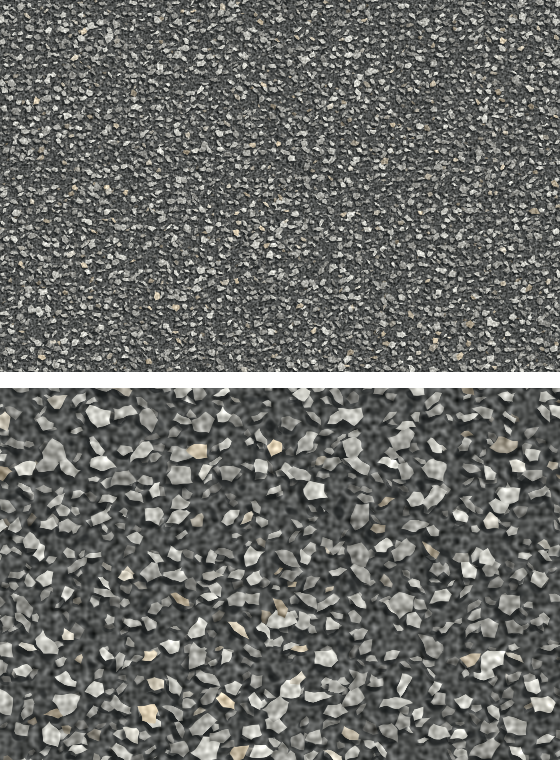
Top, the full canvas; bottom, a detail of the centre.
Reproduce this texture procedurally as a WebGL 1 fragment shader.

```glsl
precision highp float;
// Weathered asphalt: pale angular chippings set in dark, gritty tar.
// Two jittered grids scatter random convex polygons with soft shadows;
// gradient noise roughens the tar, grains the stones and varies density.
uniform vec2 u_resolution;

const vec3 TAR = vec3(0.315, 0.323, 0.318);
const vec3 SHADOW = vec3(0.085, 0.098, 0.102);
const vec3 STONE_TINT = vec3(1.0, 1.0, 0.965);
const vec3 TAN_TINT = vec3(1.04, 0.97, 0.84);
const vec2 LIGHT_DIR = vec2(0.5, 0.866);

vec2 hash2(vec2 p) {
  vec3 h = fract(p.xyx * vec3(0.1031, 0.1030, 0.0973));
  h += dot(h, h.yzx + 33.33);
  return fract((h.xx + h.yz) * h.zy);
}

float cornerSlope(vec2 cell, vec2 offset) {
  return dot(hash2(cell) * 2.0 - 1.0, offset);
}

// Gradient noise, roughly -0.7 to 0.7.
float gradientNoise(vec2 p) {
  vec2 i = floor(p);
  vec2 f = p - i;
  vec2 u = f * f * f * (f * (f * 6.0 - 15.0) + 10.0);
  vec2 e = vec2(1.0, 0.0);
  float low = mix(cornerSlope(i, f), cornerSlope(i + e, f - e), u.x);
  float high = mix(cornerSlope(i + e.yx, f - e.yx),
                   cornerSlope(i + e.xx, f - e.xx), u.x);
  return mix(low, high, u.y);
}

vec2 rotate(vec2 p, float angle) {
  float c = cos(angle);
  float s = sin(angle);
  return vec2(c * p.x + s * p.y, c * p.y - s * p.x);
}

// Irregular convex five-sided shape of radius near one.
float chipDistance(vec2 q, vec2 id) {
  float d = -1.0;
  for (int i = 0; i < 5; i++) {
    vec2 h = hash2(id + float(i) * 17.3);
    float angle = (float(i) + 0.6 * h.x) * 1.2566;
    d = max(d, dot(q, vec2(cos(angle), sin(angle))) - mix(0.65, 1.0, h.y));
  }
  return d;
}

// Scatters chips; returns colour and coverage, and outputs their shadow.
vec4 chipLayer(vec2 p, float cellSize, float share, vec2 tones, float seed,
               float pixel, out float shadow) {
  vec2 g = p / cellSize;
  vec2 home = floor(g);
  vec4 chips = vec4(0.0);
  shadow = 0.0;
  for (int y = -1; y <= 1; y++) {
    for (int x = -1; x <= 1; x++) {
      vec2 cell = home + vec2(float(x), float(y));
      vec2 id = cell + seed;
      vec2 place = hash2(id);
      vec2 form = hash2(id + 41.7);
      vec2 look = hash2(id + 83.1);
      vec2 pick = hash2(id + 127.9);
      float present = step(pick.x, share);

      // Shape in the chip's own stretched frame.
      float angle = (pick.y - 0.5) * 2.0;
      float size = mix(0.32, 0.56, form.x * form.x);
      float aspect = mix(0.38, 0.88, form.y);
      vec2 stretch = size * vec2(1.0, aspect);
      vec2 delta = g - cell - 0.5 - (place - 0.5) * 0.7;
      vec2 q = rotate(delta, angle) / stretch;
      float edge = 0.6 * pixel / (cellSize * size * sqrt(aspect));
      float d = chipDistance(q, id);
      float cover = present * (1.0 - smoothstep(-edge, edge, d));

      // Shadow falls away from the light.
      vec2 shade = rotate(delta + LIGHT_DIR * 0.2, angle) / stretch;
      float dark = 1.0 - smoothstep(0.7, 1.2, length(shade));
      shadow = max(shadow, present * dark);

      // Pale or tan stone, brighter on the lit side.
      float tone = mix(tones.x, tones.y, look.x);
      tone += 0.07 * dot(delta / size, LIGHT_DIR);
      vec3 tint = mix(STONE_TINT, TAN_TINT, smoothstep(0.88, 1.0, look.y));
      chips = mix(chips, vec4(tone * tint, 1.0), cover);
    }
  }
  chips.rgb /= max(chips.a, 0.001);
  return chips;
}

void main() {
  vec2 p = gl_FragCoord.xy / u_resolution.y;
  float pixel = 1.0 / u_resolution.y;
  vec2 warp = 0.0035 * vec2(gradientNoise(p * 95.0),
                            gradientNoise(p * 95.0 + 31.0));
  float patches = gradientNoise(p * 6.0);
  float grit = gradientNoise(p * 112.0 + 5.0);
  float grain = gradientNoise(p * 187.0 + 57.0);

  // Tar bed with small pits.
  vec3 color = TAR + 0.20 * grit + 0.33 * grain;
  float pits = smoothstep(0.15, 0.45, gradientNoise(p * 80.0 + 77.0));
  color = mix(color, SHADOW, 0.65 * pits);

  // Small fragments under the larger stones.
  float smallShadow;
  float largeShadow;
  vec4 small = chipLayer(p + warp, 0.0138, 0.58 + 0.10 * patches,
                         vec2(0.40, 0.76), 211.0, pixel, smallShadow);
  vec4 large = chipLayer(p + warp, 0.0232, 0.84 + 0.10 * patches,
                         vec2(0.53, 0.85), 503.0, pixel, largeShadow);
  float rough = 0.20 * grit + 0.36 * grain;
  color = mix(color, SHADOW, 0.40 * smallShadow);
  color = mix(color, small.rgb + rough, small.a * 0.95);
  color = mix(color, SHADOW, 0.68 * largeShadow);
  color = mix(color, large.rgb + rough, large.a);
  gl_FragColor = vec4(clamp(color, 0.0, 1.0), 1.0);
}
```
